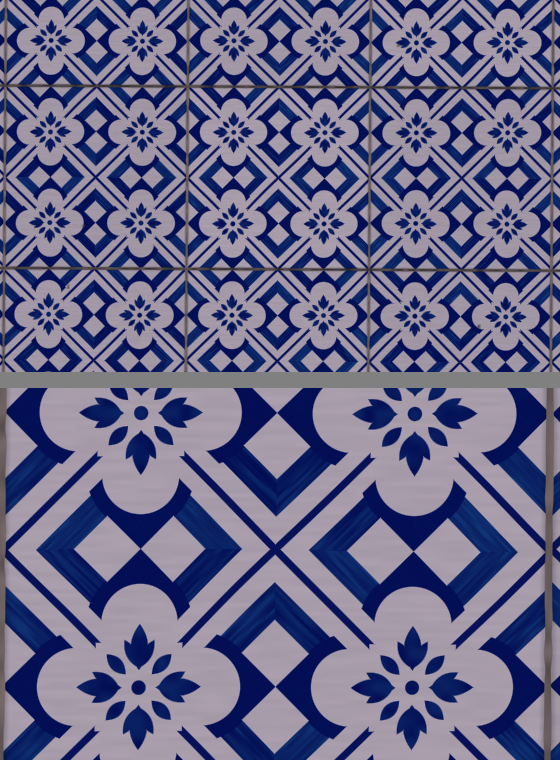
Top: the whole. Bottom: its middle third, enlarged.
Reproduce this pattern procedurally as a WebGL 1 fragment shader.

```glsl
precision highp float;
// Glazed wall tiles: each tile holds a 2 x 2 block of cells with a leafy flower in a
// white quatrefoil, joined by blue diamond frames and thin diagonal lines.
// Folded cell symmetry gives the shapes; noise adds brush streaks, wobble and wear.

uniform vec2 u_resolution;

#define TILE 0.4905            // tile side, as a share of canvas height
#define ORIGIN vec2(0.503, 0.276)
#define WOBBLE 0.012           // hand-painted drift, in cells
#define FRAME 0.38             // reach of a diamond frame, in cells
#define WINDOW 0.122           // reach of the white diamonds inside it
#define LINE_HALF 0.013        // half width of the diagonal lines
#define GROUT_HALF 0.0033
#define GLAZE vec3(0.645, 0.600, 0.655)
#define NAVY vec3(0.010, 0.050, 0.325)
#define COBALT vec3(0.040, 0.140, 0.395)
#define GROUT vec3(0.41, 0.36, 0.36)

float hash(vec2 p) {
  return fract(sin(dot(p, vec2(127.1, 311.7))) * 4375.85);
}

float noise(vec2 p) {
  vec2 i = floor(p), f = fract(p);
  f = f * f * (3.0 - 2.0 * f);
  return mix(mix(hash(i), hash(i + vec2(1.0, 0.0)), f.x),
             mix(hash(i + vec2(0.0, 1.0)), hash(i + 1.0), f.x), f.y);
}

float fill(float dist, float pixel) {
  return clamp(0.5 - dist / pixel, 0.0, 1.0);
}

// Pointed leaf centred on the origin, lying along x.
float leaf(vec2 p, float halfLength, float halfWidth) {
  float t = p.x / halfLength;
  return (abs(p.y) - halfWidth * (1.0 - t * t)) * 0.85;
}

// Flower in folded coordinates: x along the nearest axis, y away from it.
float flower(vec2 p) {
  float spear = leaf(p - vec2(0.145, 0.0), 0.082, 0.032);
  vec2 b = p - vec2(0.072, 0.0);
  b = vec2(b.x * 0.87 + b.y * 0.49, b.y * 0.87 - b.x * 0.49);
  float barb = leaf(b - vec2(0.055, 0.0), 0.057, 0.020);
  vec2 diagonal = vec2(p.x + p.y, p.x - p.y) * 0.7071;
  float drop = leaf(diagonal - vec2(0.118, 0.0), 0.050, 0.023);
  float eye = length(p) - 0.026;
  return min(min(spear, barb), min(drop, eye));
}

vec3 paintTile(vec2 local, vec2 tile, float pixel) {
  // Hand-painted drift, then cell coordinates with the flower at the centre
  vec2 grid = local * 2.0;
  vec2 seed = grid * 2.3 + tile * 17.0;
  grid += WOBBLE * (vec2(noise(seed), noise(seed + 41.0)) - 0.5);
  grid += 0.02 * (vec2(hash(tile + 3.0), hash(tile + 8.0)) - 0.5);
  vec2 cell = floor(grid) + tile * 2.0;
  vec2 c = fract(grid) - 0.5;
  vec2 a = abs(c);
  vec2 fold = vec2(max(a.x, a.y), min(a.x, a.y));
  vec2 q = vec2(0.5 - fold.x, fold.y);   // from the diamond centre

  // Distances of the painted shapes
  float lobe = length(fold - vec2(0.23, 0.0)) - 0.142;
  float reach = q.x + q.y;
  float cap = max(lobe - 0.055, (reach - FRAME - 0.02) * 0.7071);
  float frame = min((reach - FRAME) * 0.7071, cap);
  float window = (q.x + abs(q.y - WINDOW) - WINDOW) * 0.7071;
  frame = max(max(frame, -lobe), -window);
  float line = max((fold.x - fold.y) * 0.7071 - LINE_HALF, 0.16 - fold.x);

  // Brush strokes run along each side of a frame
  vec2 side = cell * 4.0 + sign(c) + step(a.x, a.y) * 0.37;
  float tone = hash(side);
  float streak = noise(vec2(reach * 75.0, (q.x - q.y) * 7.0) + side * 9.0);
  vec3 stroke = mix(NAVY, COBALT, smoothstep(0.1, 0.8, 0.55 * streak + 0.6 * tone));
  stroke += vec3(0.03, 0.08, 0.08) * smoothstep(0.55, 1.0, streak) * tone;
  float dark = max(fill(cap, pixel), fill(q.y - q.x, pixel) * step(q.y, WINDOW));
  stroke = mix(stroke, NAVY, dark * 0.9);

  // Glaze with faint brushing and a tone for each tile
  vec3 color = GLAZE * (0.975 + 0.05 * hash(tile + 5.0));
  color *= 0.975 + 0.05 * noise(local * vec2(18.0, 130.0) + tile * 7.0);
  color = mix(color, stroke, fill(frame, pixel));
  color = mix(color, NAVY + 0.015, fill(line, pixel));
  float wash = noise(c * 24.0 + cell * 5.0);
  color = mix(color, mix(NAVY, COBALT, wash), fill(flower(fold), pixel));

  // A rare brown chip
  vec2 spot = vec2(hash(tile + 11.0), hash(tile + 23.0)) * 0.8 + 0.1;
  float chip = length(local - spot) - 0.014 + 0.014 * noise(local * 90.0);
  float chipped = step(0.6, hash(tile + 31.0));
  return mix(color, GROUT * 0.65, chipped * 0.8 * fill(chip, pixel));
}

void main() {
  // Wall coordinates, hung very slightly out of true
  vec2 p = gl_FragCoord.xy / u_resolution.y;
  p += vec2(-0.007 * (p.y - 0.5), 0.005 * (p.x - 0.75));
  vec2 wall = (p - ORIGIN) / TILE;
  vec2 tile = floor(wall), local = fract(wall);
  float pixel = 1.3 / u_resolution.y;
  vec3 color = paintTile(local, tile, pixel * 2.0 / TILE);

  // Grout: pale upright joints, shadowed level joints
  vec2 edge = min(local, 1.0 - local) * TILE;
  float rough = noise(p * 65.0);
  vec2 joint = edge - GROUT_HALF * (0.75 + 0.5 * rough);
  color *= 1.0 - 0.15 * smoothstep(0.009, 0.003, min(edge.x, edge.y));
  color = mix(color, GROUT * (0.8 + 0.35 * rough), fill(joint.x, pixel));
  color = mix(color, GROUT * (0.4 + 0.5 * rough), fill(joint.y, pixel));
  gl_FragColor = vec4(color, 1.0);
}
```
